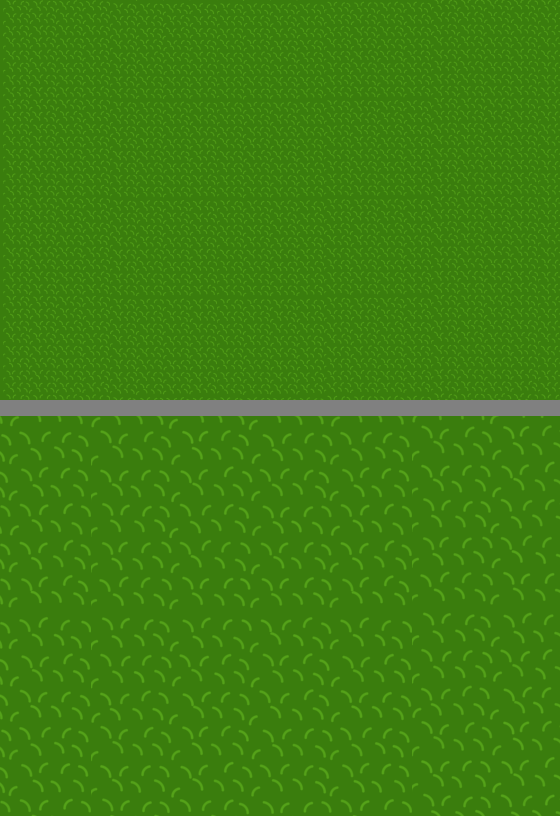
Top, the full canvas; bottom, a detail of the centre.
Reproduce this texture procedurally as a Shadertoy shader.

```glsl
// Green turf covered with rows of tiny hooked grass blades.
// A tile of eight arc-shaped blades repeats about 21 times across and 32 down, with a
// small jitter that recurs in every block of 4 by 8 tiles; blocks are slightly shifted.

float hash(vec2 p) {
    return fract(sin(dot(p, vec2(127.1, 311.7))) * 43758.5453);
}

// Distance to an arc that rises from the origin and hooks to the right
float bladeDistance(vec2 p, float radius) {
    p.x -= radius;
    float angle = clamp(atan(p.y, -p.x), 0.0, 1.4);
    return length(p - radius * vec2(-cos(angle), sin(angle)));
}

void mainImage(out vec4 fragColor, in vec2 fragCoord) {
    // Units: one nominal row is 1/32 of the canvas height
    vec2 p = fragCoord / iResolution.y * 32.0 - vec2(0.25, 0.6);
    float pixel = 32.0 / iResolution.y;
    float tileWidth = 2.14;

    // Vertical bands of four columns, each with its own row offset and block gap
    float band = floor(p.x / (4.0 * tileWidth));
    float gap = band > 0.5 && band < 3.5 ? 0.14 : 0.0;
    vec2 tileSize = vec2(tileWidth, (7.88 - gap) / 8.0);
    p.y += 0.25 * hash(vec2(band, 4.0));
    p.y = mod(p.y, 7.88);

    // Blades of the tile, repeated by snapping to the nearest copy in the block
    float ink = 0.0;
    for (float i = 0.0; i < 8.0; i++) {
        float lean = hash(vec2(i, 5.0)) < 0.5 ? -1.0 : 1.0;
        vec2 scatter = vec2(hash(vec2(i, 1.0)), hash(vec2(i, 2.0))) - 0.5;
        vec2 middle = vec2((i + 0.5) / 8.0 * tileWidth, 0.24 + 0.5 * mod(i, 2.0))
                    + scatter * vec2(0.14, 0.16);
        vec2 tile = floor((p - middle) / tileSize + 0.5);
        tile = clamp(tile, vec2(band * 4.0, 0.0), vec2(band * 4.0 + 3.0, 7.0));

        // Jitter that is the same in all blocks
        vec2 key = vec2(tile.x - band * 4.0, tile.y) + 9.0 * i;
        vec2 jitter = vec2(hash(key), hash(key + 3.7)) - 0.5;
        vec2 q = p - tile * tileSize - middle - 0.1 * jitter;

        // Root lies below the middle, on the side away from the hook
        q = q * vec2(lean, 1.0) + vec2(0.1, 0.13);
        float d = bladeDistance(q, 0.2 + 0.1 * hash(vec2(i, 3.0)));
        float cover = 1.0 - smoothstep(0.033 - 0.9 * pixel, 0.033 + 0.9 * pixel, d);
        ink = max(ink, cover * (0.92 + 0.08 * hash(key + 8.3)));
    }

    // Bare strip along the left edge
    ink *= smoothstep(-0.05, 0.05, p.x);

    vec3 turf = vec3(0.227, 0.49, 0.05);
    vec3 blade = vec3(0.335, 0.64, 0.1);
    fragColor = vec4(mix(turf, blade, ink), 1.0);
}
```
